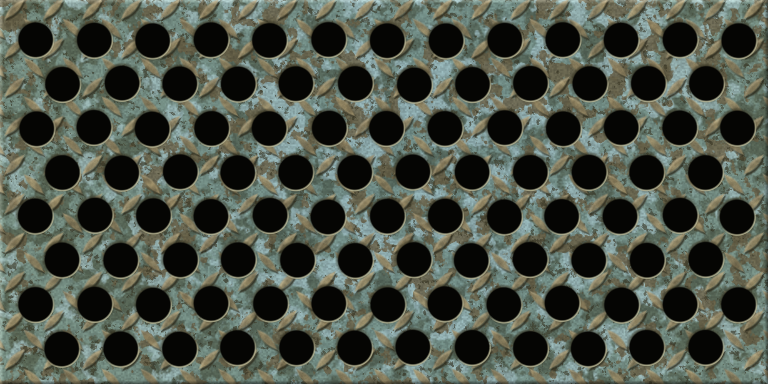
Reproduce this texture procedurally as a Shadertoy shader.

```glsl
// Weathered teal tread plate, punched with staggered rows of round holes.
#define ROWS 8.0
#define HOLE_PITCH vec2(0.1523, 0.1146)
#define HOLE_RADIUS 0.0462
#define FIRST_HOLE vec2(0.0938, 0.0938)
#define ROW_SHIFT 0.455
#define TREAD_PITCH 0.1013
#define TREAD_ORIGIN vec2(0.7466, 0.571)
#define TREAD_SIZE vec2(0.37, 0.105)
#define EDGE_WIDTH 0.011
#define LIGHT_DIR vec2(-0.55, 0.835)

const vec3 VOID_BLACK = vec3(0.02, 0.02, 0.01);
const vec3 PATINA     = vec3(0.45, 0.54, 0.49);
const vec3 MOSS       = vec3(0.34, 0.39, 0.32);
const vec3 PALE_BLUE  = vec3(0.59, 0.69, 0.68);
const vec3 GRIME      = vec3(0.21, 0.20, 0.13);
const vec3 RUST       = vec3(0.39, 0.35, 0.25);
const vec3 WORN_TAN   = vec3(0.54, 0.49, 0.36);
const vec3 RIM_LIGHT  = vec3(0.72, 0.71, 0.58);

float hash(vec2 p) {
    return fract(sin(dot(p, vec2(127.1, 311.7))) * 43758.5453);
}

float noise(vec2 p) {
    vec2 i = floor(p), f = fract(p);
    f = f * f * (3.0 - 2.0 * f);
    return mix(mix(hash(i), hash(i + vec2(1, 0)), f.x),
               mix(hash(i + vec2(0, 1)), hash(i + vec2(1, 1)), f.x), f.y);
}

float fbm(vec2 p) {
    float sum = 0.0, amp = 0.5;
    for (int i = 0; i < 4; i++) {
        sum += amp * noise(p);
        p = mat2(1.6, 1.2, -1.2, 1.6) * p + 17.3;
        amp *= 0.55;
    }
    return sum / 1.01;
}

// Distance to the nearest hole edge; also returns the offset from its centre
float holeDistance(vec2 p, out vec2 offset) {
    float row = clamp(round((p.y - FIRST_HOLE.y) / HOLE_PITCH.y), 0.0, ROWS - 1.0);
    float longRow = mod(row, 2.0);
    float startX = FIRST_HOLE.x + (1.0 - longRow) * ROW_SHIFT * HOLE_PITCH.x;
    float column = clamp(round((p.x - startX) / HOLE_PITCH.x), 0.0, 11.0 + longRow);
    vec2 jitter = vec2(hash(vec2(column, row)), hash(vec2(row, column + 40.0))) - 0.5;
    offset = p - vec2(startX, FIRST_HOLE.y) - vec2(column, row) * HOLE_PITCH - 0.005 * jitter;
    return length(offset) - HOLE_RADIUS;
}

// Pointed lozenge along the diagonal given by slope (+1 or -1), in tread cells
float lozenge(vec2 cell, float slope) {
    vec2 q = fract(cell + 0.5) - 0.5;
    float along = (q.x + slope * q.y) * 0.7071;
    float across = (q.y - slope * q.x) * 0.7071;
    float taper = along / TREAD_SIZE.x;
    return abs(across) - TREAD_SIZE.y * (1.0 - taper * taper);
}

// Raised height of the two interleaved sets of treads
float treadHeight(vec2 p) {
    vec2 cell = (p - TREAD_ORIGIN) / TREAD_PITCH;
    float d = min(lozenge(cell, 1.0), lozenge(cell + 0.5, -1.0));
    return 1.0 - smoothstep(-0.045, 0.025, d);
}

void mainImage(out vec4 fragColor, in vec2 fragCoord) {
    float px = 1.0 / iResolution.y;
    vec2 p = fragCoord * px;
    float grain = noise(p * 230.0);

    // Mottled patina, paler and bluer toward the middle
    float middle = exp(-1.6 * dot(p - vec2(1.1, 0.55), p - vec2(1.1, 0.55)));
    float cloud = fbm(p * 5.0 + 3.0);
    vec3 col = mix(PATINA, MOSS, smoothstep(0.46, 0.62, fbm(p * 26.0)));
    float pale = fbm(p * 22.0 + 31.0) + 0.25 * (cloud - 0.5) + 0.07 * (middle - 0.5);
    col = mix(col, PALE_BLUE, 0.85 * smoothstep(0.51, 0.64, pale));
    col += vec3(-0.015, 0.005, 0.035) * middle;

    // Rust spots and dark flecks
    float rust = fbm(p * 34.0 + 71.0) + 0.3 * (cloud - 0.5);
    col = mix(col, RUST, 0.8 * smoothstep(0.56, 0.66, rust));
    col = mix(col, GRIME, 0.6 * smoothstep(0.62, 0.74, fbm(p * 75.0 + 11.0)));
    col *= 0.88 + 0.24 * grain;

    // Worn treads, lit on one side and shadowed on the other
    float height = treadHeight(p);
    float slope = height - treadHeight(p + 0.006 * LIGHT_DIR);
    vec3 worn = WORN_TAN * (0.7 + 0.6 * fbm(p * 60.0 + 5.0));
    col = mix(col, worn, 0.9 * height);
    col = mix(col, GRIME * 0.8, 0.8 * max(-slope, 0.0));
    col += 0.09 * max(slope, 0.0);

    // Bevel along the plate border
    vec2 size = iResolution.xy * px;
    vec2 nearLow = 1.0 - smoothstep(0.0, EDGE_WIDTH, p);
    vec2 nearHigh = 1.0 - smoothstep(0.0, EDGE_WIDTH, size - p);
    col += 0.15 * max(nearLow.x, nearHigh.y);
    col *= 1.0 - 0.4 * max(nearLow.y, nearHigh.x);

    // Punched holes: outer shade, bright far lip, black interior
    vec2 offset;
    float d = holeDistance(p, offset);
    float facing = dot(offset / max(length(offset), 0.001), LIGHT_DIR);
    float shade = 1.0 - smoothstep(0.0, 0.009, d);
    col = mix(col, GRIME, shade * (0.25 + 0.4 * max(facing, 0.0)));
    float lip = 1.0 - smoothstep(0.0015, 0.0045, abs(d));
    col = mix(col, RIM_LIGHT, lip * 0.8 * smoothstep(-0.1, 0.8, -facing));
    col = mix(VOID_BLACK, col, smoothstep(-px, px, d + 0.001));

    fragColor = vec4(clamp(col, 0.0, 1.0), 1.0);
}
```
